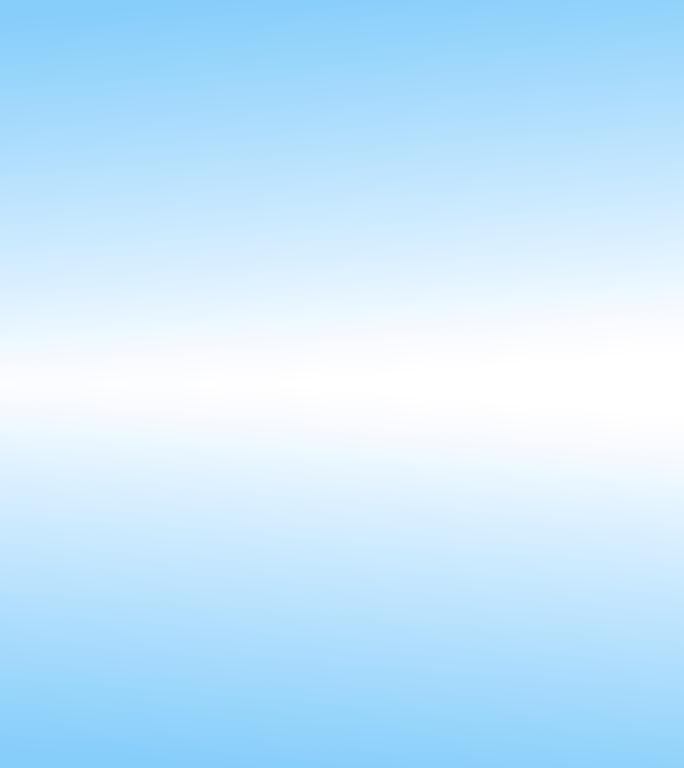
A Shadertoy shader for this background:

```glsl
// Pale sky-blue gradient with a white horizontal beam that widens to the right.

const float BEAM_CENTER   = 0.5;     // height of the beam axis
const float BEAM_SPREAD   = 0.07;    // growth of the beam from left to right
const vec2  STREAK_SCALE  = vec2(3.0, 110.0);
const float STREAK_AMOUNT = 0.004;

// Colour stops, from the beam core out to the sky edge
const int STOP_COUNT = 9;
const float STOP_POS[STOP_COUNT] = float[](
    -0.030, 0.000, 0.031, 0.045, 0.115, 0.222, 0.318, 0.412, 0.475);
const vec3 STOP_COLOR[STOP_COUNT] = vec3[](
    vec3(1.000, 1.000, 1.000),
    vec3(0.985, 0.988, 1.000),
    vec3(0.962, 0.978, 1.000),
    vec3(0.942, 0.978, 1.000),
    vec3(0.865, 0.943, 1.000),
    vec3(0.760, 0.902, 0.995),
    vec3(0.670, 0.863, 0.992),
    vec3(0.582, 0.830, 0.985),
    vec3(0.530, 0.808, 0.982));

// Pseudo-random unit gradient for a lattice point
vec2 latticeGradient(vec2 cell) {
    float angle = 6.2832 * fract(sin(dot(cell, vec2(127.1, 311.7))) * 43758.5);
    return vec2(cos(angle), sin(angle));
}

float gradientNoise(vec2 p) {
    vec2 cell = floor(p);
    vec2 f = p - cell;
    vec2 w = f * f * f * (f * (f * 6.0 - 15.0) + 10.0);
    vec2 right = vec2(1.0, 0.0);
    vec2 up = vec2(0.0, 1.0);
    float a = dot(latticeGradient(cell), f);
    float b = dot(latticeGradient(cell + right), f - right);
    float c = dot(latticeGradient(cell + up), f - up);
    float d = dot(latticeGradient(cell + 1.0), f - 1.0);
    return mix(mix(a, b, w.x), mix(c, d, w.x), w.y);
}

// Piecewise linear blend through the colour stops
vec3 skyColor(float t) {
    vec3 color = STOP_COLOR[0];
    for (int i = 1; i < STOP_COUNT; i++) {
        float blend = (t - STOP_POS[i - 1]) / (STOP_POS[i] - STOP_POS[i - 1]);
        color = mix(color, STOP_COLOR[i], clamp(blend, 0.0, 1.0));
    }
    return color;
}

void mainImage(out vec4 fragColor, in vec2 fragCoord) {
    vec2 uv = fragCoord / iResolution.xy;

    // Distance from the axis, sheared so that the contours fan outward
    float offset = uv.y - BEAM_CENTER;
    float beamDistance = abs(offset) - BEAM_SPREAD * uv.x;

    // Faint streaks that follow the fan
    vec2 streakPos = vec2(uv.x, offset - sign(offset) * BEAM_SPREAD * uv.x);
    float streak = gradientNoise(streakPos * STREAK_SCALE);
    streak *= smoothstep(0.0, 0.1, beamDistance);

    vec3 color = skyColor(beamDistance + STREAK_AMOUNT * streak);
    fragColor = vec4(color, 1.0);
}
```
